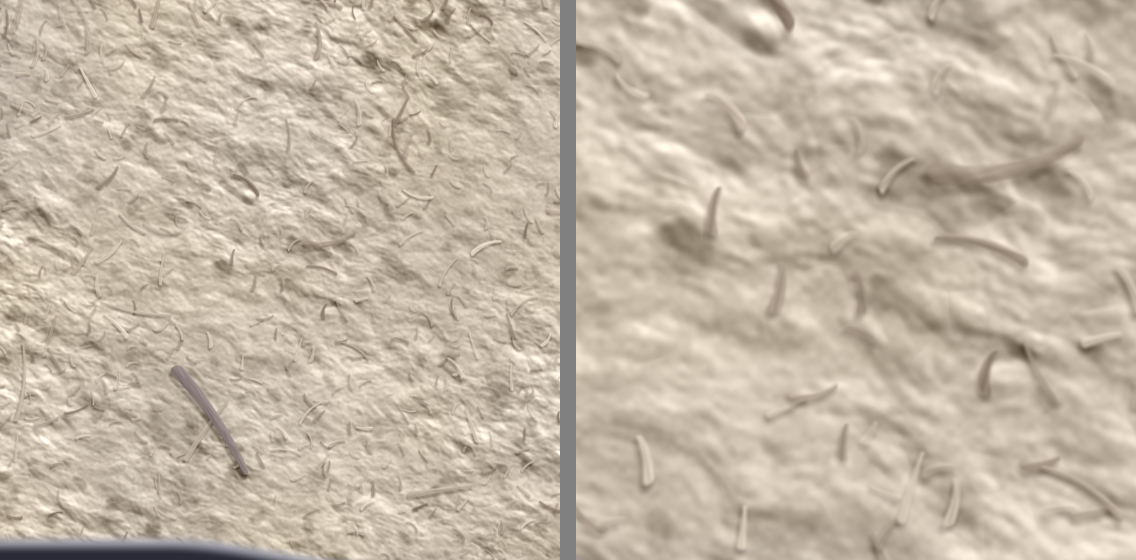
Left: the whole. Right: its middle third, enlarged.
Write a Shadertoy shader that draws this texture.

```glsl
// Pale sandy ground littered with straw and twigs, a blurred dark rim below.
// Layered noise and cellular clods form a height field lit by its slope;
// grid-scattered bent sticks with soft shadows lie on top of it.

const vec3 SOIL = vec3(0.80, 0.75, 0.68);
const vec3 STRAW_PALE = vec3(0.92, 0.87, 0.79);
const vec3 STRAW_DARK = vec3(0.50, 0.43, 0.37);
const vec3 TWIG = vec3(0.55, 0.50, 0.49);
const vec3 RIM_HAZE = vec3(0.62, 0.62, 0.66);
const vec3 RIM_DARK = vec3(0.17, 0.17, 0.22);
const vec2 LIGHT = vec2(0.36, 0.93);
const float RELIEF = 0.075;     // strength of slope shading
const float SLOPE_STEP = 0.003; // spacing of the height samples
const float PIT_DEPTH = 0.15;
const float SHADOW = 0.20;
const float EDGE = 0.0018;      // softness of stick outlines
const float PI = 3.14159;

vec2 hash2(vec2 p) {
    vec3 q = fract(p.xyx * vec3(0.1031, 0.1030, 0.0973));
    q += dot(q, q.yzx + 33.33);
    return fract((q.xx + q.yz) * q.zy);
}

mat2 rotation(float a) {
    return mat2(cos(a), -sin(a), sin(a), cos(a));
}

float noise(vec2 p) {
    vec2 i = floor(p), f = fract(p);
    f = f * f * (3.0 - 2.0 * f);
    float low = mix(hash2(i).x, hash2(i + vec2(1, 0)).x, f.x);
    float high = mix(hash2(i + vec2(0, 1)).x, hash2(i + vec2(1, 1)).x, f.x);
    return mix(low, high, f.y);
}

// Rounded lumps of random height, one per cell
float clods(vec2 p) {
    vec2 id = floor(p);
    float top = 0.0;
    for (int j = -1; j <= 1; j++)
    for (int i = -1; i <= 1; i++) {
        vec2 cell = id + vec2(i, j);
        vec2 r = hash2(cell + 71.0);
        float d = length(p - cell - r);
        top = max(top, r.y * (1.0 - smoothstep(0.1, 0.55, d)));
    }
    return top;
}

// Ground height; every octave adds about the same slope
float height(vec2 p) {
    p += 0.012 * vec2(noise(p * 18.0), noise(p * 18.0 + 40.0));
    vec2 q = rotation(-0.45) * p * vec2(0.8, 1.15);
    float h = 0.35 * clods(q * 34.0) / 34.0;
    float freq = 17.0;
    for (int i = 0; i < 4; i++) {
        h += noise(q * freq + float(i) * 19.0) / freq;
        q = rotation(0.35) * q;
        freq *= 2.05;
    }
    return h;
}

// Signed distance to a bent, tapered stick; y is the position across it
vec2 stick(vec2 q, vec2 halfSize, float bend) {
    float along = q.x / halfSize.x;
    q.y += bend * (along * along - 0.4);
    float width = halfSize.y * (1.0 - 0.35 * clamp(along, -1.0, 1.0));
    float d = length(vec2(max(abs(q.x) - halfSize.x, 0.0), q.y)) - width;
    return vec2(d, clamp(q.y / width, -1.0, 1.0));
}

void drawStick(inout vec3 col, vec2 q, float angle, vec2 halfSize, float bend,
               vec3 tone, float opacity) {
    mat2 turn = rotation(angle);
    vec2 body = stick(turn * q, halfSize, bend);
    vec2 towardLight = q + LIGHT * (halfSize.y + 0.001);
    float shadowDist = stick(turn * towardLight, halfSize, bend).x;
    float shade = 1.0 - smoothstep(-0.0025, 0.0035, shadowDist);
    col -= SHADOW * opacity * shade * vec3(1.0, 1.0, 0.97);
    float side = body.y * (turn * LIGHT).y;
    float fibre = noise(turn * q * vec2(60.0, 400.0)) - 0.5;
    vec3 lit = tone + 0.09 * side + 0.08 * fibre;
    col = mix(col, lit, opacity * (1.0 - smoothstep(-EDGE, EDGE, body.x)));
}

// One randomly placed stick per grid cell, gathered into loose clusters
void scatter(inout vec3 col, vec2 p, float cells, float density,
             vec2 halfSize, float seed) {
    vec2 id = floor(p * cells);
    for (int j = -1; j <= 1; j++)
    for (int i = -1; i <= 1; i++) {
        vec2 cell = id + vec2(i, j);
        vec2 place = hash2(cell + seed);
        vec2 pick = hash2(cell + seed + 117.0);
        vec2 look = hash2(cell + seed + 253.0);
        float cluster = mix(0.2, 1.8, noise(cell / cells * 6.0 + 5.0));
        if (pick.x > density * cluster) continue;
        vec2 size = halfSize * vec2(mix(0.4, 1.0, look.x), mix(0.5, 1.1, place.y));
        vec3 tone = mix(STRAW_DARK, STRAW_PALE, sqrt(look.y));
        drawStick(col, p - (cell + place) / cells, PI * pick.y, size,
                  (place.x - 0.5) * size.x * 0.5, tone, mix(0.45, 0.95, look.x));
    }
}

void mainImage(out vec4 fragColor, in vec2 fragCoord) {
    vec2 p = fragCoord / iResolution.y;
    // Lit soil with broad blotches and small dark pits
    float rough = mix(0.55, 1.45, noise(p * 5.0 + 2.0));
    float slope = (height(p) - height(p + LIGHT * SLOPE_STEP)) / SLOPE_STEP;
    float blotch = noise(p * 3.5 + 9.0) + 0.6 * noise(p * 11.0) - 0.8;
    vec2 warped = p + 0.02 * vec2(noise(p * 30.0), noise(p * 30.0 + 8.0));
    float pit = smoothstep(0.64, 0.9, noise(rotation(-0.6) * warped * vec2(26.0, 48.0)));
    vec3 col = SOIL + RELIEF * rough * slope + 0.06 * blotch - PIT_DEPTH * rough * pit;
    col += 0.02 * (noise(p * 4.0 + 30.0) - 0.5) * vec3(0.5, 0.2, -1.5);
    col += 0.05 * (noise(p * 230.0) - 0.5);
    // Litter from chips to long stalks, then the thick twig
    scatter(col, p, 38.0, 0.36, vec2(0.013, 0.0024), 11.0);
    scatter(col, p, 16.0, 0.42, vec2(0.030, 0.0032), 37.0);
    scatter(col, p, 7.0, 0.34, vec2(0.070, 0.0044), 59.0);
    drawStick(col, p - vec2(0.382, 0.25), -0.977, vec2(0.108, 0.0085), 0.008, TWIG, 1.0);
    // Out-of-focus rim along the lower left
    float rim = 0.026 - 0.045 * smoothstep(0.3, 0.68, p.x) - p.y;
    col = mix(col, RIM_HAZE, smoothstep(-0.024, 0.0, rim));
    col = mix(col, RIM_DARK, smoothstep(-0.008, 0.016, rim));
    fragColor = vec4(clamp(col, 0.0, 1.0), 1.0);
}
```
